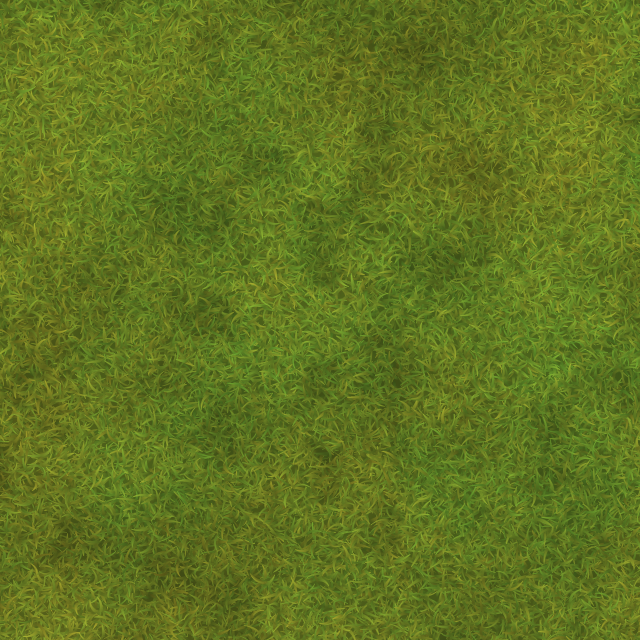
Reproduce this texture procedurally as a Shadertoy shader.

```glsl
// Draws a dense meadow of short, curved grass blades with soft olive and green patches.

float hash(vec2 p) {
    return fract(sin(dot(p, vec2(127.1, 311.7))) * 43758.5453);
}

vec4 hash4(vec2 p) {
    vec4 k = vec4(dot(p, vec2(127.1, 311.7)), dot(p, vec2(269.5, 183.3)),
                  dot(p, vec2(113.5, 271.9)), dot(p, vec2(246.1, 124.6)));
    return fract(sin(k) * 43758.5453);
}

float noise(vec2 p) {
    vec2 i = floor(p), f = fract(p);
    f = f * f * (3.0 - 2.0 * f);
    return mix(mix(hash(i), hash(i + vec2(1, 0)), f.x),
               mix(hash(i + vec2(0, 1)), hash(i + vec2(1, 1)), f.x), f.y);
}

float fbm(vec2 p) {
    float sum = 0.0, amp = 0.5;
    for (int i = 0; i < 4; i++) {
        sum += amp * noise(p);
        p = mat2(1.6, 1.2, -1.2, 1.6) * p + 7.3;
        amp *= 0.5;
    }
    return sum / 0.9375;
}

// Returns coverage in x and position from root (0) to tip (1) in y.
vec2 blade(vec2 p, float angle, float len, float bend, float halfWidth, float aa) {
    float c = cos(angle), s = sin(angle);
    p = mat2(c, -s, s, c) * p;
    float along = p.x / len;
    float t = along + 0.5;
    float dist = abs(p.y - bend * len * (along * along - 0.08));
    dist /= sqrt(1.0 + 4.0 * bend * bend * along * along);
    float taper = smoothstep(-0.1, 0.3, t) * pow(clamp(1.0 - t, 0.0, 1.0), 0.6);
    float cover = smoothstep(aa, -aa, dist - halfWidth * taper);
    cover *= smoothstep(0.0, 0.35, t) * step(t, 1.0);
    return vec2(cover, clamp(t, 0.0, 1.0));
}

void mainImage(out vec4 fragColor, in vec2 fragCoord) {
    vec2 uv = fragCoord / iResolution.y;
    float aa = 0.7 / iResolution.y;

    // Broad patches of hue and light, with smaller shaded pockets
    float huePatch = 0.47 + 0.9 * (fbm(uv * 6.0 + 3.7) - 0.5);
    float light = 1.0 + 0.38 * (fbm(uv * 5.0 + 21.3) - 0.5);
    float pocket = smoothstep(0.5, 0.75, fbm(uv * 12.0 + 40.0));
    light *= 1.0 - 0.14 * pocket;

    vec3 olive = vec3(0.49, 0.515, 0.14);
    vec3 green = vec3(0.36, 0.535, 0.155);
    vec3 color = mix(olive, green, clamp(huePatch, 0.0, 1.0)) * 0.7;

    // Overlapping layers, painted from the ground up
    for (int layer = 0; layer < 14; layer++) {
        float height = float(layer) / 13.0;
        vec2 grid = uv * 46.0 + hash4(vec2(layer, 5.0)).xy * 9.0;
        vec2 cell = floor(grid);
        for (int y = -1; y <= 1; y++)
        for (int x = -1; x <= 1; x++) {
            vec2 id = cell + vec2(x, y);
            vec4 shape = hash4(id + float(layer) * 17.3);
            vec4 tint = hash4(id + float(layer) * 31.7 + 91.0);
            vec2 offset = (grid - id - shape.xy) / 46.0;
            float len = mix(0.018, 0.036, tint.x);
            vec2 b = blade(offset, shape.z * 6.2832, len, (shape.w - 0.5) * 2.0,
                           mix(0.0018, 0.0032, tint.y), aa);

            // Dark root, brighter tip, sometimes dried to yellow
            float hue = clamp(huePatch + (tint.z - 0.5) * 0.75, 0.0, 1.0);
            vec3 bladeColor = mix(olive, green, hue);
            bladeColor *= mix(0.75, 1.18, b.y) * mix(0.87, 1.13, tint.w);
            bladeColor *= mix(0.87, 1.03, height);
            bladeColor += vec3(0.06, 0.02, 0.0) * step(0.72, tint.y) * b.y;
            color = mix(color, bladeColor, b.x);
        }
    }

    fragColor = vec4(color * light, 1.0);
}
```
